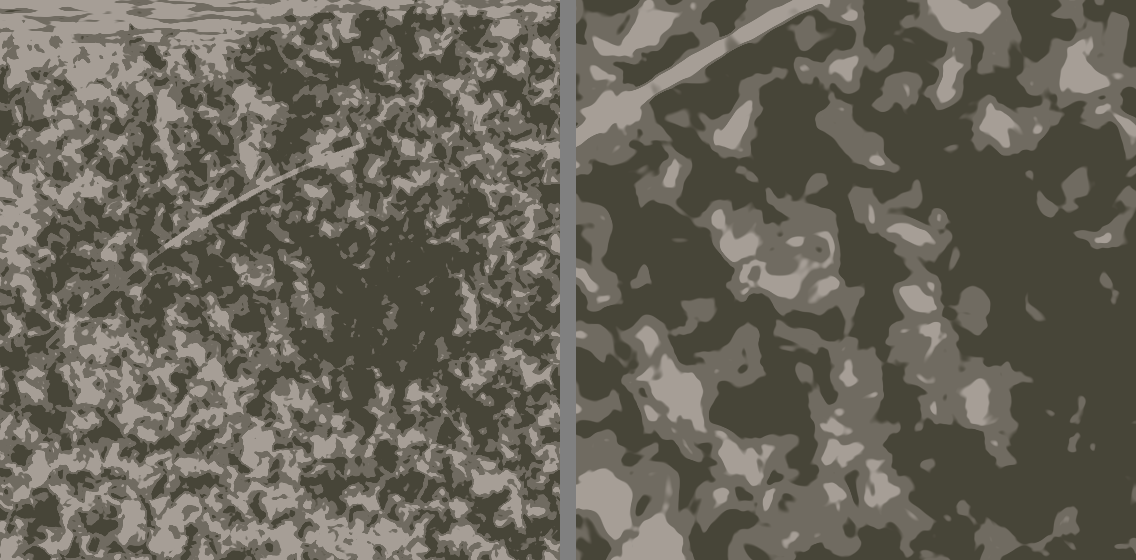
Left, the full canvas; right, a detail of the centre.
Give the GLSL for this texture, as a three.js fragment shader.

```glsl
// Draws a three-tone forest floor: leaf litter, dark hollows, pale streaks and thin arching stems.
varying vec2 vUv;

const vec3 SHADOW = vec3(0.28, 0.27, 0.22);
const vec3 LITTER = vec3(0.44, 0.42, 0.38);
const vec3 PALE = vec3(0.65, 0.62, 0.59);
const float SHADOW_LEVEL = -0.075;
const float PALE_LEVEL = 0.175;
const float EDGE = 0.03;

float hash(vec2 cell) {
  vec3 q = fract(vec3(cell.xyx) * 0.1031);
  q += dot(q, q.yzx + 33.33);
  return fract((q.x + q.y) * q.z);
}

// Dot product of a random unit gradient with the offset from its corner.
float cornerSlope(vec2 cell, vec2 offset) {
  float angle = 6.2832 * hash(cell);
  return dot(vec2(cos(angle), sin(angle)), offset);
}

float gradientNoise(vec2 p) {
  vec2 cell = floor(p);
  vec2 f = p - cell;
  vec2 w = f * f * f * (f * (f * 6.0 - 15.0) + 10.0);
  vec2 r = vec2(1.0, 0.0);
  float low = mix(cornerSlope(cell, f), cornerSlope(cell + r.xy, f - r.xy), w.x);
  float high = mix(cornerSlope(cell + r.yx, f - r.yx), cornerSlope(cell + r.xx, f - r.xx), w.x);
  return mix(low, high, w.y);
}

// Leaf clumps, strongest at middle scales, with each octave turned.
float leafNoise(vec2 p) {
  mat2 turn = mat2(0.8, 0.6, -0.6, 0.8);
  float sum = 0.0;
  float scale = 10.0;
  for (int i = 0; i < 5; i++) {
    float octave = float(i);
    float weight = 0.66 * exp(-0.38 * (octave - 1.6) * (octave - 1.6));
    sum += weight * gradientNoise(p * scale + 17.3 * octave);
    p = turn * p;
    scale *= 2.07;
  }
  return sum;
}

// Soft elliptical patch of light or shade.
float patchAt(vec2 p, vec2 center, vec2 radius) {
  vec2 d = (p - center) / radius;
  return exp(-dot(d, d));
}

float broadLight(vec2 p) {
  float light = 0.30 * patchAt(p, vec2(0.10, 0.92), vec2(0.25, 0.12));
  light += 0.26 * patchAt(p, vec2(0.00, 0.62), vec2(0.07, 0.12));
  light += 0.12 * patchAt(p, vec2(0.34, 0.22), vec2(0.24, 0.20));
  light += 0.20 * patchAt(p, vec2(0.60, 0.03), vec2(0.20, 0.06));
  light -= 0.44 * patchAt(p, vec2(0.69, 0.45), vec2(0.15, 0.14));
  light -= 0.22 * patchAt(p, vec2(0.36, 0.56), vec2(0.16, 0.07));
  light -= 0.20 * patchAt(p, vec2(0.58, 0.89), vec2(0.14, 0.06));
  light -= 0.30 * patchAt(p, vec2(0.00, 0.80), vec2(0.05, 0.06));
  return light;
}

// Coverage of a parabolic stem y = k.x + k.y x + k.z x^2 between two x limits.
float stem(vec2 p, vec3 k, vec2 limits, float halfWidth) {
  float slope = k.y + 2.0 * k.z * p.x;
  float d = abs(p.y - k.x - p.x * (k.y + k.z * p.x)) / sqrt(1.0 + slope * slope);
  float span = smoothstep(limits.x - 0.01, limits.x + 0.01, p.x)
             * (1.0 - smoothstep(limits.y - 0.02, limits.y + 0.02, p.x));
  return span * (1.0 - smoothstep(halfWidth - 0.0015, halfWidth + 0.0015, d));
}

// Three flat tones with narrow softened borders.
vec3 toneColor(float tone) {
  vec3 color = mix(SHADOW, LITTER, smoothstep(SHADOW_LEVEL - EDGE, SHADOW_LEVEL + EDGE, tone));
  return mix(color, PALE, smoothstep(PALE_LEVEL - EDGE, PALE_LEVEL + EDGE, tone));
}

void main() {
  vec2 p = vUv;

  // Ragged leaf litter
  vec2 warp = vec2(gradientNoise(p * 30.0 + 5.0), gradientNoise(p * 30.0 + 61.0));
  float leaves = leafNoise(p + 0.012 * warp);
  float tone = leaves + broadLight(p);

  // Horizontal streaks along the top
  float streaks = 0.27 + 0.6 * gradientNoise(p * vec2(9.0, 75.0))
                + 0.3 * gradientNoise(p * vec2(30.0, 140.0) + 9.0);
  float ragged = p.y + 0.05 * leaves;
  float band = smoothstep(0.90, 0.95, ragged) * (1.0 - smoothstep(0.40, 0.58, p.x));
  band = max(band, 0.6 * smoothstep(0.965, 0.985, ragged));
  tone = mix(tone, streaks, band);

  // Arching stem, worn at its lower end, and a short one at the right
  vec3 arch = vec3(0.302, 1.032, -0.55);
  tone = mix(tone, 0.10 + 0.3 * leaves, stem(p, arch, vec2(0.08, 0.29), 0.005));
  tone = mix(tone, 0.24 + 0.2 * leaves, stem(p, arch, vec2(0.29, 0.65), 0.005));
  tone = mix(tone, 0.18 + 0.3 * leaves, stem(p, vec3(0.314, 0.28, 0.0), vec2(0.89, 1.1), 0.005));

  gl_FragColor = vec4(toneColor(tone), 1.0);
}
```
